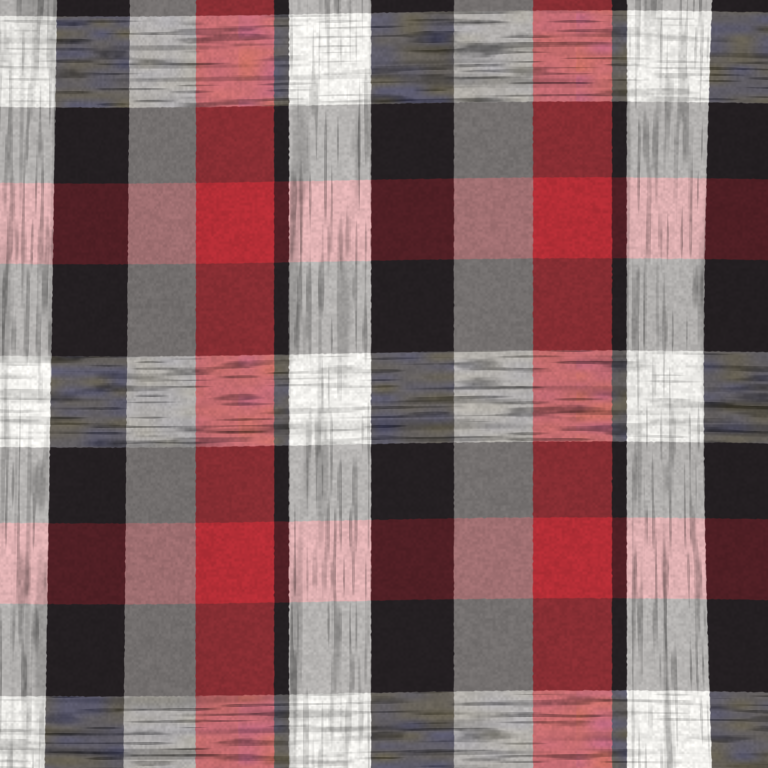
Write a three.js fragment shader that draws this texture.

```glsl
varying vec2 vUv;

const vec2 PERIOD = vec2(0.440, 0.4427);
const vec2 START = vec2(0.3763, 0.0175);
const float WARP_WEIGHT = 0.7;

const vec3 WHITE = vec3(0.95, 0.945, 0.93);
const vec3 BLACK = vec3(0.140, 0.122, 0.132);
const vec3 GREY = vec3(0.585, 0.570, 0.560);
const vec3 WARP_RED = vec3(0.70, 0.205, 0.23);
const vec3 WEFT_RED = vec3(0.72, 0.12, 0.17);

float hash(vec2 p) {
  p = fract(p * vec2(0.1031, 0.1137));
  p += dot(p, p.yx + 33.33);
  return fract((p.x + p.y) * p.x * 7.31 + p.y * 13.7);
}

float noise(vec2 p) {
  vec2 i = floor(p);
  vec2 f = fract(p);
  f = f * f * (3.0 - 2.0 * f);
  float low = mix(hash(i), hash(i + vec2(1.0, 0.0)), f.x);
  float high = mix(hash(i + vec2(0.0, 1.0)), hash(i + vec2(1.0, 1.0)), f.x);
  return mix(low, high, f.y);
}

// Soft-edged stripe that wraps around the unit period
float stripe(float t, float from, float to, float soft) {
  float halfWidth = 0.5 * (to - from);
  float d = abs(fract(t - from - halfWidth + 0.5) - 0.5);
  return 1.0 - smoothstep(halfWidth - soft, halfWidth + soft, d);
}

// Thin broken dark threads running in the "along" direction
float streaks(float across, float along, float seed) {
  float fine = noise(vec2(across * 250.0 + seed, along * 16.0 + seed));
  float broad = noise(vec2(across * 120.0 + seed * 2.0, along * 5.0));
  float dashes = noise(vec2(across * 300.0, along * 90.0 + seed));
  return smoothstep(0.52, 0.86, fine) * (0.55 + 0.45 * dashes)
       + 0.55 * smoothstep(0.60, 0.90, broad);
}

// Cloth pulled out of square, strongest at the left edge
vec2 drape(vec2 p) {
  float leftPull = 1.0 - smoothstep(0.08, 0.28, p.x);
  float rightPull = smoothstep(0.80, 0.93, p.x);
  float dx = leftPull * mix(0.015, 0.031, p.y);
  dx += rightPull * (0.004 - 0.011 * sin(3.14159 * p.y));
  float dy = 0.004 * sin(5.0 * p.x + 0.9);
  return vec2(p.x - dx, 1.0 - p.y - dy);
}

void main() {
  vec2 cloth = drape(vUv);
  vec2 ragged = vec2(noise(cloth.yx * vec2(260.0, 40.0)),
                     noise(cloth * vec2(260.0, 40.0))) - 0.5;
  vec2 t = (cloth + 0.0012 * ragged - START) / PERIOD;
  float soft = 0.0028;

  // Vertical yarns
  float warpWhite = stripe(t.x, 0.0, 0.243, soft);
  float warpGrey = stripe(t.x, 0.488, 0.85, soft);
  float warpRed = stripe(t.x, 0.722, 0.956, soft);
  vec3 warp = mix(BLACK, WHITE, warpWhite);
  warp = mix(warp, GREY, warpGrey);
  warp = mix(warp, WARP_RED, warpRed);

  // Horizontal yarns
  float weftWhite = stripe(t.y, 0.0, 0.268, soft);
  float weftRed = stripe(t.y, 0.491, 0.729, soft);
  vec3 weft = mix(BLACK, WHITE, weftWhite);
  weft = mix(weft, WEFT_RED, weftRed);

  vec3 color = mix(weft, warp, WARP_WEIGHT);

  // Dark slub threads in the white yarns
  float warpSlub = warpWhite * streaks(cloth.x, cloth.y, 17.0);
  float weftSlub = weftWhite * streaks(cloth.y, cloth.x, 53.0);
  color *= 1.0 - warpSlub * mix(0.27, 0.18, weftWhite);
  color *= 1.0 - weftSlub * mix(0.36, 0.17, warpWhite);

  // Faint blue and ochre shimmer where white crosses dark yarn
  float shimmer = noise(cloth * vec2(28.0, 75.0) + 9.0);
  vec3 tint = mix(vec3(-0.025, -0.015, 0.06), vec3(0.03, 0.02, -0.04), shimmer);
  color += tint * weftWhite * (1.0 - warpWhite) * (1.0 - 0.7 * warpGrey);

  // Fine weave grain and broad folds
  float grain = noise(cloth * 300.0) - 0.5;
  float fleck = noise(cloth * vec2(120.0, 190.0) + 41.0) - 0.5;
  float fold = noise(cloth * vec2(5.0, 2.0) + 4.0) - 0.5;
  color *= 1.0 + 0.10 * grain + 0.06 * fleck + 0.05 * fold;

  gl_FragColor = vec4(clamp(color, 0.0, 1.0), 1.0);
}
```
